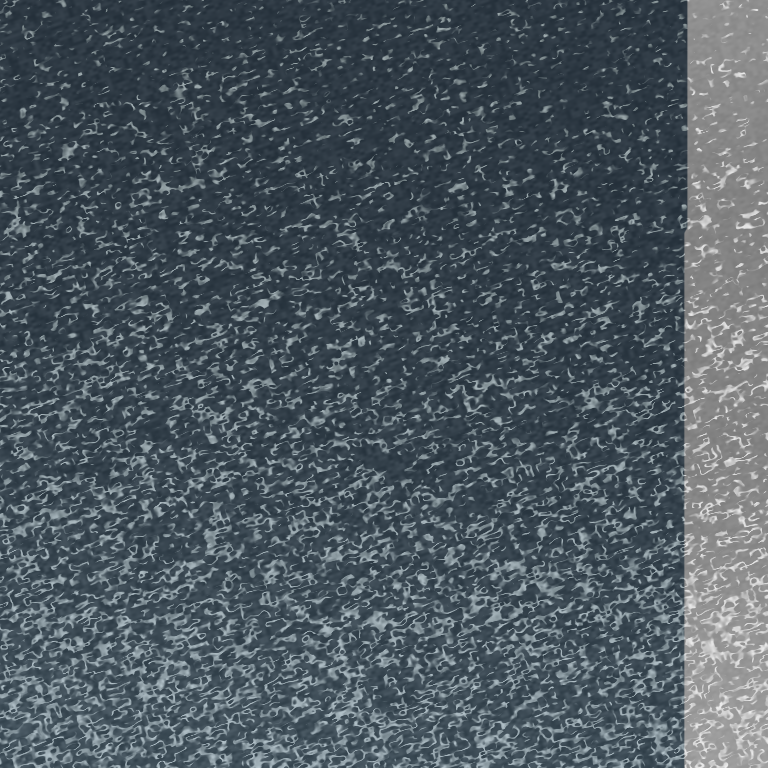
This texture is drawn by a WebGL 1 fragment shader. Its source:

```glsl
precision highp float;
// Rough slate-blue glass with fine tilted glints that thicken toward the bottom,
// beside a plain grey strip on the right. Glints are contour lines of stretched
// value noise, broken into short pieces by a second noise.
uniform vec2 u_resolution;

float hash(vec2 p) {
  vec3 q = fract(vec3(p.xyx) * 0.1031);
  q += dot(q, q.yzx + 33.33);
  return fract((q.x + q.y) * q.z);
}

float noise(vec2 p) {
  vec2 cell = floor(p), f = fract(p);
  f = f * f * (3.0 - 2.0 * f);
  float low = mix(hash(cell), hash(cell + vec2(1.0, 0.0)), f.x);
  float high = mix(hash(cell + vec2(0.0, 1.0)), hash(cell + 1.0), f.x);
  return mix(low, high, f.y);
}

// Short curved strokes; a lower cutoff lets more of them through.
float glints(vec2 p, float cutoff) {
  vec2 warp = vec2(noise(p * 110.0), noise(p * 110.0 + 37.0)) - 0.5;
  vec2 q = p + warp * 0.004;
  float contour = abs(noise(q * vec2(125.0, 205.0) + 11.0) - 0.5);
  float line = 1.0 - smoothstep(0.05, 0.25, contour);
  float pieces = noise(q * vec2(115.0, 195.0) + 71.0);
  return line * smoothstep(cutoff - 0.10, cutoff + 0.16, pieces);
}

void main() {
  vec2 uv = gl_FragCoord.xy / u_resolution;
  float pixel = 1.0 / u_resolution.x;

  // Tilt the grain so that strokes rise gently to the right.
  float angle = 0.33;
  vec2 p = mat2(cos(angle), -sin(angle), sin(angle), cos(angle)) * uv + 2.0;

  // Light falls off upward and a little to the right, with soft patches.
  float patches = noise(p * vec2(14.0, 34.0)) - 0.5;
  float depth = clamp(1.0 - uv.y - 0.14 * (uv.x - 0.45), 0.0, 1.0);
  float cutoff = mix(0.73, 0.32, depth) - 0.08 * patches;
  float glint = glints(p, cutoff);
  float sparkle = noise(p * 210.0 + 5.0);
  float grain = noise(p * vec2(170.0, 250.0) + 23.0) - 0.5;

  // Blue glass
  vec3 glass = mix(vec3(0.175, 0.22, 0.26), vec3(0.25, 0.31, 0.35), depth * depth);
  glass += (0.07 + 0.04 * depth) * grain + 0.02 * patches * depth;
  vec3 glassGlint = mix(vec3(0.53, 0.58, 0.59), vec3(0.60, 0.66, 0.69), depth);
  glassGlint += 0.26 * (sparkle - 0.5);
  glass = mix(glass, glassGlint, glint * 0.95);

  // Grey strip
  float grey = 0.51 + 0.05 * smoothstep(0.7, 1.0, uv.y);
  grey += 0.10 * smoothstep(0.45, 0.0, uv.y) + 0.05 * grain;
  float greyGlint = 0.82 + 0.24 * (sparkle - 0.3);
  vec3 strip = vec3(mix(grey, greyGlint, glint * 0.85));

  // The border has a small step near the top.
  float border = mix(0.891, 0.895, smoothstep(0.695, 0.705, uv.y));
  float side = smoothstep(border - pixel, border + pixel, uv.x);
  gl_FragColor = vec4(clamp(mix(glass, strip, side), 0.0, 1.0), 1.0);
}
```
